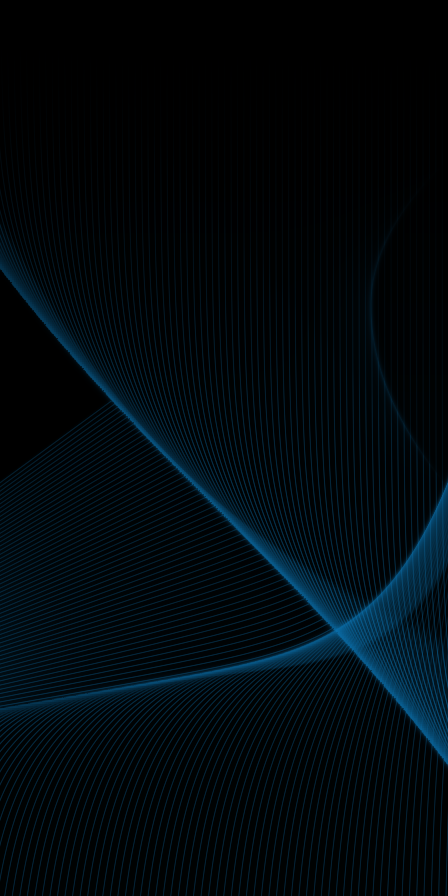
Give the GLSL for this background, as a Shadertoy shader.

```glsl
// Thin strands at every whole step of phase, blending to mean coverage when dense
float strands(float phase) {
    float density = length(vec2(dFdx(phase), dFdy(phase))) + 1e-5;
    float width = 0.0024 * iResolution.x;
    float dist = abs(fract(phase) - 0.5) / density;
    float line = min(width, 1.0) * (1.0 - smoothstep(0.0, max(width, 1.0), dist));
    return mix(line, min(width * density, 1.0), smoothstep(0.25, 0.6, density));
}

// Soft step across an edge, about one pixel wide
float above(float d) {
    float pixel = 1.0 / iResolution.x;
    return smoothstep(-pixel, pixel, d);
}

// Sideways drift of a strand that leaves its edge at a tangent, then straightens
float drift(float d, float reach) {
    return sqrt(1.0 - exp(-max(d, 1e-4) / reach));
}

float diagonalEdge(float x) {
    return 1.40 + x * (-1.3 + x * (0.593 - 0.401 * x));
}

float sweepEdge(float x) {
    return 0.419 + 0.17 * x + 0.335 * pow(x, 6.8);
}

void mainImage(out vec4 fragColor, in vec2 fragCoord) {
    vec2 p = fragCoord / iResolution.xy * vec2(1.0, 2.0);
    float a = p.y - diagonalEdge(p.x);
    float b = p.y - sweepEdge(p.x);
    float overA = above(a * 0.68);
    float overB = above(b);
    float height = max(a, 0.0);
    float depth = max(-b, 0.0);
    float fanTop = 0.927 + 0.74 * p.x;

    // Strand families leaving the two bright edges, and the fan between them
    float veil = strands(70.0 * (p.x + 0.22 * drift(a, 0.12)));
    float skirt = strands(58.0 * (p.x + 0.38 * drift(-b, 0.25)));
    float fan = strands(54.0 * b / (fanTop - sweepEdge(p.x)));

    // Upper veil, fading towards the top
    float veilFade = (1.0 - smoothstep(0.8, 1.95, p.y)) * (0.22 + 0.25 * exp(-4.0 * height));
    float fold = 1.323 - 1.17 * (p.x - 0.65) - p.y;
    veilFade *= mix(0.75, 1.0, smoothstep(-0.03, 0.03, fold));

    // Thin arc at the right with a darker hollow behind it
    float rise = p.y - 1.318;
    float arc = p.x - 0.828 - (rise > 0.0 ? 1.63 : 1.05) * rise * rise;
    float hollow = above(arc);
    float arcFade = smoothstep(0.9, 1.1, p.y) * (1.0 - smoothstep(1.25, 1.65, p.y));
    float light = overA * veil * veilFade * (1.0 - 0.45 * hollow);
    light += 0.016 * overA * (1.0 - smoothstep(0.7, 1.8, p.y));
    light += arcFade * (0.16 * exp(-abs(arc) / 0.004) + 0.04 * (1.0 - hollow) * exp(min(arc, 0.0) / 0.05));

    // Left fan between the diagonal and the sweep
    float inFan = (1.0 - overA) * overB * above(0.8 * (fanTop - p.y));
    float leftGlow = exp(-p.x / 0.17) * (1.0 - smoothstep(0.5, 1.0, p.y));
    light += inFan * (fan * (0.2 + 0.1 * exp(-max(b, 0.0) / 0.2)) + 0.015 + 0.07 * leftGlow);

    // Skirt below the sweep
    float skirtFade = 0.24 + 0.12 * exp(-depth / 0.12);
    light += (1.0 - overB) * (1.0 - 0.5 * overA) * (skirt * skirtFade + 0.01);
    light += (1.0 - overB) * 0.06 * exp(-depth / 0.03) * (1.0 - smoothstep(0.1, 0.7, p.x));

    // Ribbon along the diagonal, pinched near the middle
    float ribbonA = 0.012 + 0.72 * (p.x - 0.38) * (p.x - 0.38);
    float strengthA = mix(0.14, 0.38, smoothstep(0.0, 0.5, p.x));
    float inA = overA * (1.0 - smoothstep(0.8, 1.05, height / ribbonA));
    light += inA * strengthA * (0.3 + 0.7 * exp(-2.0 * height / ribbonA)) * (0.6 + 0.7 * veil);
    light += strengthA * 0.9 * exp(-abs(a) * 0.68 / 0.004) * smoothstep(-0.1, 0.35, p.x);

    // Ribbon hanging below the sweep
    float ribbonB = 0.003 + 0.187 * pow(p.x, 4.0);
    float inB = (1.0 - overB) * (1.0 - smoothstep(0.85, 1.05, depth / ribbonB));
    light += inB * smoothstep(0.1, 0.7, p.x) * (0.16 + 0.28 * exp(-2.5 * depth / ribbonB));
    light += (0.04 + 0.46 * smoothstep(0.0, 0.4, p.x)) * exp(-abs(b) / (0.004 + 0.004 * pow(p.x, 6.0)));

    // Deep blue tint, softly limited
    vec3 color = vec3(0.04, 0.46, 0.71) * (1.0 - exp(-1.3 * light));
    fragColor = vec4(color, 1.0);
}
```
